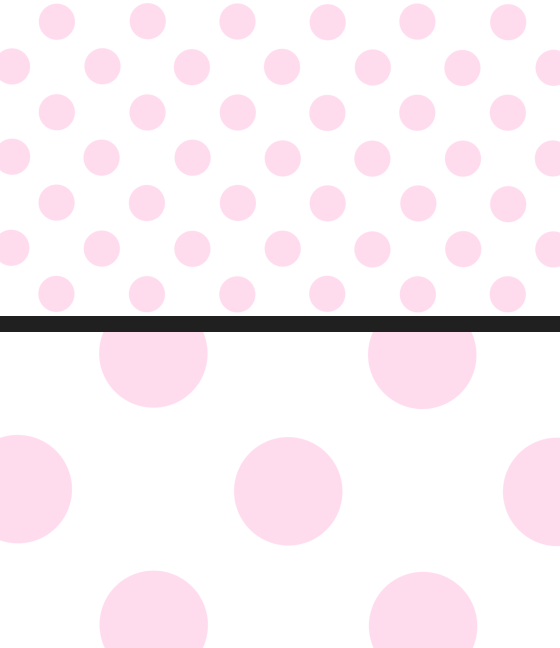
Top: the whole. Bottom: its middle third, enlarged.
A WebGL 2 fragment shader for this pattern:

```glsl
#version 300 es
precision highp float;

uniform vec2 u_resolution;
out vec4 fragColor;

// All lengths are fractions of the canvas height.
const vec2 PITCH = vec2(0.2855, 0.1436);
const vec2 FIRST_DOT = vec2(0.1803, 0.0695);
const float DOT_RADIUS = 0.0572;
const float WOBBLE = 0.0018;
const float TILT = 0.0025;

const vec3 PAPER = vec3(1.0);
const vec3 PINK = vec3(1.0, 0.86, 0.935);

float hash(vec2 p) {
    return fract(sin(dot(p, vec2(127.1, 311.7))) * 43758.5453);
}

vec2 jitter(vec2 cell, float amount) {
    return amount * (2.0 * vec2(hash(cell), hash(cell + 19.3)) - 1.0);
}

// Signed distance to the dot of the nearest cell; odd rows shift half a pitch.
float staggeredDots(vec2 p, vec2 pitch, float radius, float wobble) {
    float row = round(p.y / pitch.y);
    float shift = 0.5 * mod(row, 2.0);
    float column = round(p.x / pitch.x - shift);
    vec2 center = vec2(column + shift, row) * pitch;
    return length(p - center - jitter(vec2(column, row), wobble)) - radius;
}

float coverage(float signedDistance, float pixel) {
    return 1.0 - smoothstep(-0.75 * pixel, 0.75 * pixel, signedDistance);
}

void main() {
    float pixel = 1.0 / u_resolution.y;
    vec2 p = gl_FragCoord.xy * pixel;

    // Rows sink slightly towards the right
    float middle = 0.5 * u_resolution.x * pixel;
    p.y += TILT * (p.x - middle);

    float dots = staggeredDots(p - FIRST_DOT, PITCH, DOT_RADIUS, WOBBLE);
    fragColor = vec4(mix(PAPER, PINK, coverage(dots, pixel)), 1.0);
}
```
